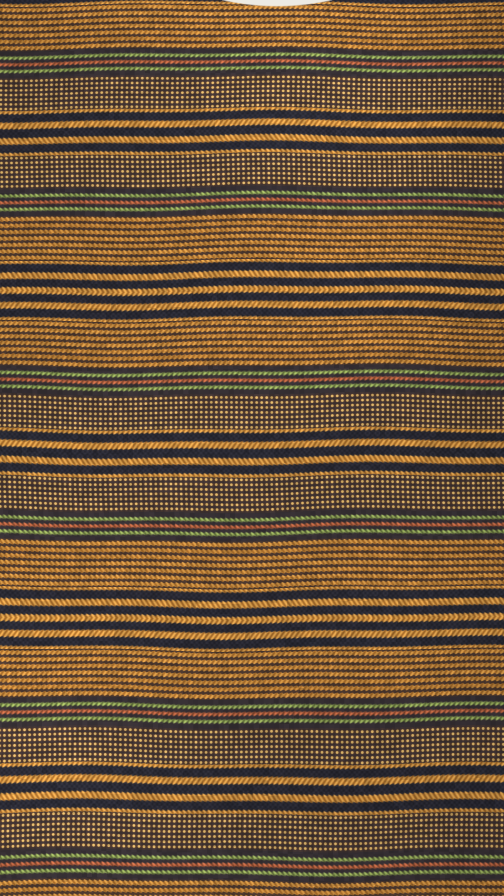
This texture is drawn by a Shadertoy shader. Its source:

```glsl
const float COLUMNS = 100.0;      // weft crossings over the width
const float REPEATS = 2.731;      // stripe repeats over the height
const float STRETCH = 0.172;      // repeats grow slightly downwards
const float REPEAT_CENTER = 0.505;
const float HALF_REPEAT = 140.0;  // threads units from one mirror axis to the next
const float DOT_END = 50.0;       // ends of the bands, in thread units
const float LINE_END = 74.0;
const float RIB_END = 114.0;
const float DOT_PITCH = 4.2;
const float RIB_PITCH = 5.714;
const float SOFT = 0.9;
const float WEAR = 0.09;
const float TAU = 6.2831853;
const int SAMPLES = 3;

const vec3 NAVY = vec3(0.17, 0.17, 0.21);
const vec3 BROWN = vec3(0.33, 0.23, 0.17);
const vec3 RUST = vec3(0.47, 0.29, 0.17);
const vec3 AMBER = vec3(0.62, 0.40, 0.16);
const vec3 GOLD = vec3(0.89, 0.65, 0.31);
const vec3 STRAW = vec3(0.83, 0.68, 0.40);
const vec3 GREEN = vec3(0.58, 0.66, 0.35);
const vec3 RED = vec3(0.74, 0.40, 0.26);
const vec3 BACKDROP = vec3(0.93, 0.92, 0.89);

float hash(vec2 p) {
    p = fract(p * vec2(0.1031, 0.1137));
    p += dot(p, p.yx + 33.33);
    return fract((p.x + p.y) * p.x * 91.7);
}

float stripe(float d, float center, float halfWidth) {
    return 1.0 - smoothstep(halfWidth - SOFT, halfWidth + SOFT, abs(d - center));
}

// Brightness of a twisted cord, 0 in its grooves and 1 on its crests
float twist(float x, float d) {
    return 0.5 + 0.5 * cos(TAU * (x - 0.16 * d));
}

// Navy stripes parted by gold cords around both mirror axes
vec3 cordBand(float d, float x) {
    float crest = twist(x, d);
    float edge = d + 0.9 * (crest - 0.5);
    float cord = stripe(edge, 7.0, 2.9) + stripe(edge, 19.0, 1.5)
               + stripe(edge, 115.0, 1.5) + stripe(edge, 127.0, 2.9)
               + stripe(edge, HALF_REPEAT, 2.9);
    vec3 navy = NAVY * (0.93 + 0.14 * cos(TAU * x) * cos(d * 1.5));
    return mix(navy, mix(AMBER, GOLD, crest), min(cord, 1.0));
}

// Rows of pale dots on a brown ground
vec3 dotBand(float d, float x) {
    float row = (d - 20.0) / DOT_PITCH;
    float across = 0.5 + 0.5 * cos(TAU * x);
    float along = 0.5 - 0.5 * cos(TAU * row);
    float bead = smoothstep(0.18, 0.7, across * along);
    vec3 ground = mix(NAVY, mix(BROWN, RUST, 0.5 * across), 0.35 + 0.65 * along);
    return mix(ground, STRAW, bead);
}

// Green, red and green dashes on navy
vec3 lineBand(float d, float x) {
    float crest = twist(x, d);
    float edge = d + 0.8 * (crest - 0.5);
    float green = stripe(edge, 56.0, 1.4) + stripe(edge, 68.0, 1.4);
    float red = stripe(edge, 62.0, 1.4);
    vec3 color = mix(NAVY, BROWN, 0.25);
    color = mix(color, GREEN * (0.65 + 0.45 * crest), green);
    return mix(color, RED * (0.70 + 0.40 * crest), red);
}

// Dense gold ribs with dark, toothed grooves
vec3 ribBand(float d, float x) {
    float crest = twist(x, d);
    float row = (d - LINE_END + 0.9 * (crest - 0.5)) / RIB_PITCH;
    float ridge = smoothstep(0.12, 0.62, 0.5 - 0.5 * cos(TAU * row));
    vec3 yarn = mix(AMBER, GOLD, crest * (0.65 + 0.25 * hash(vec2(floor(row), 7.0))));
    return mix(mix(BROWN, NAVY, 0.25), yarn, ridge);
}

vec3 cloth(vec2 uv) {
    // Gentle sag of the threads
    float sag = 0.0016 * sin(uv.x * 7.0 + uv.y * 5.0) + 0.0009 * sin(uv.x * 17.0 - uv.y * 9.0);
    float t = 1.0 - uv.y + sag - REPEAT_CENTER;
    float phase = REPEATS * t - STRETCH * t * t;
    float d = 2.0 * HALF_REPEAT * abs(fract(phase + 0.5) - 0.5);
    float x = uv.x * COLUMNS + 0.35 * sin(uv.y * 13.0) + 0.2 * sin(uv.y * 31.0);

    vec3 color = cordBand(d, x);
    color = mix(color, dotBand(d, x), step(20.5, d) * step(d, DOT_END));
    color = mix(color, lineBand(d, x), step(DOT_END, d) * step(d, LINE_END));
    color = mix(color, ribBand(d, x), step(LINE_END, d) * step(d, RIB_END));

    // Uneven yarn, then broad worn and shaded patches
    float yarnRow = floor(phase * 2.0 * HALF_REPEAT / DOT_PITCH);
    color *= 0.90 + 0.20 * hash(vec2(floor(x + 0.5), yarnRow + 211.0));
    float patches = sin(uv.x * 5.0 + 2.0 * sin(uv.y * 6.0)) + 0.6 * sin(uv.y * 11.0 - uv.x * 4.0);
    color *= 1.0 + WEAR * 0.6 * patches - WEAR * smoothstep(0.75, 1.0, uv.x);

    // Shallow gap at the top hem
    float hem = 1.0 - 0.007 * max(0.0, 1.0 - pow((uv.x - 0.55) / 0.11, 2.0));
    return mix(color, BACKDROP, smoothstep(hem - 0.001, hem + 0.001, uv.y) * step(hem, 0.9999));
}

void mainImage(out vec4 fragColor, in vec2 fragCoord) {
    vec3 sum = vec3(0.0);
    for (int i = 0; i < SAMPLES * SAMPLES; i++) {
        vec2 offset = (vec2(i % SAMPLES, i / SAMPLES) + 0.5) / float(SAMPLES) - 0.5;
        sum += cloth((fragCoord + offset) / iResolution.xy);
    }
    fragColor = vec4(sum / float(SAMPLES * SAMPLES), 1.0);
}
```
